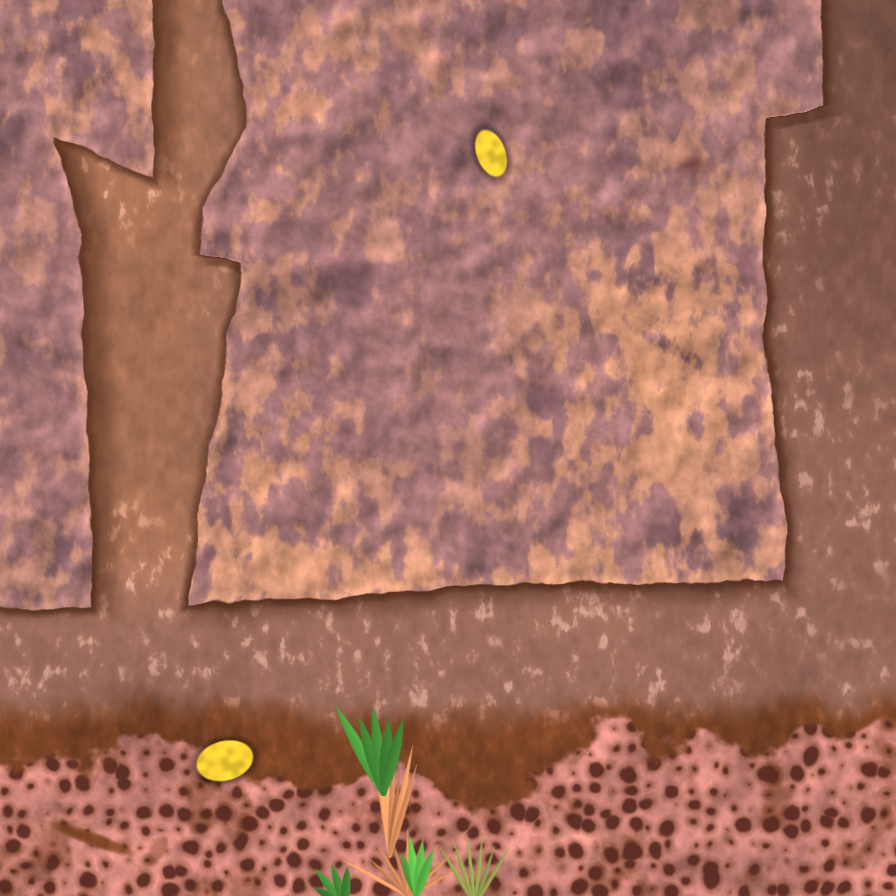
A WebGL 2 fragment shader for this texture:

```glsl
#version 300 es
precision highp float;
// Weathered stone slabs, mortar joints, a pitted pink kerb, leaves and grass.
uniform vec2 u_resolution;
out vec4 fragColor;

const vec3 MAUVE = vec3(0.61, 0.43, 0.43);
const vec3 PLUM = vec3(0.45, 0.32, 0.34);
const vec3 FLECK = vec3(0.88, 0.62, 0.45);
const vec3 MORTAR = vec3(0.58, 0.40, 0.34);
const vec3 OCHRE = vec3(0.67, 0.45, 0.34);
const vec3 UMBER = vec3(0.47, 0.32, 0.27);
const vec3 SHADOW = vec3(0.29, 0.15, 0.09);
const vec3 MOSS = vec3(0.43, 0.23, 0.12);
const vec3 PINK = vec3(0.79, 0.51, 0.47);
const vec3 PIT = vec3(0.34, 0.16, 0.13);
const vec3 YELLOW = vec3(0.93, 0.78, 0.20);
const vec3 GREEN = vec3(0.25, 0.50, 0.20);
const vec3 STRAW = vec3(0.80, 0.52, 0.34);
const float WOBBLE = 0.014;
const float PIT_CELLS = 46.0;

float hash(vec2 p) {
  vec3 q = fract(p.xyx * 0.1031);
  q += dot(q, q.yzx + 33.33);
  return fract((q.x + q.y) * q.z);
}
float noise(vec2 p) {
  vec2 i = floor(p), f = fract(p);
  f = f * f * (3.0 - 2.0 * f);
  return mix(mix(hash(i), hash(i + vec2(1, 0)), f.x),
             mix(hash(i + vec2(0, 1)), hash(i + 1.0), f.x), f.y);
}
float fbm(vec2 p) {
  float sum = 0.0, amp = 0.52;
  for (int i = 0; i < 5; i++) {
    sum += amp * noise(p);
    p = mat2(1.6, 1.2, -1.2, 1.6) * p + 17.3;
    amp *= 0.5;
  }
  return sum;
}
float ramp(float a, float b, float x) { return clamp((x - a) / (b - a), 0.0, 1.0); }
float blob(vec2 p, float x, float y, float rx, float ry) {
  p = (p - vec2(x, y)) / vec2(rx, ry);
  return exp(-dot(p, p));
}

// Slab distances, positive inside
float mainSlab(vec2 p) {
  float lower = 0.21 + 0.02 * ramp(0.33, 0.48, p.y) + 0.04 * ramp(0.48, 0.7, p.y);
  float upper = 0.225 + 0.05 * ramp(0.77, 0.86, p.y) - 0.025 * ramp(0.88, 1.0, p.y);
  float left = mix(lower, upper, ramp(0.705, 0.716, p.y));
  float right = 0.875 - 0.021 * ramp(0.4, 0.6, p.y) + 0.065 * ramp(0.87, 0.882, p.y);
  float bottom = 0.325 + 0.026 * ramp(0.21, 0.65, p.x);
  return min(min(p.x - left, right - p.x), p.y - bottom);
}
float leftSlab(vec2 p) {
  float right = 0.103 - 0.012 * ramp(0.4, 0.72, p.y) - 0.03 * ramp(0.74, 0.84, p.y);
  float low = min(right - p.x, p.y - 0.322);
  return max(low, min(0.17 - p.x, p.y - 0.872 + 0.42 * p.x));
}

// Jittered holes: x is the dark core, y the stained rim
vec2 pits(vec2 p) {
  vec2 best = vec2(0);
  for (int k = 0; k < 9; k++) {
    vec2 c = floor(p) + vec2(k % 3 - 1, k / 3 - 1);
    float r = 0.46 * hash(c + 7.7);
    vec2 d = p - c - 0.2 - 0.6 * vec2(hash(c), hash(c + 31.0));
    best = max(best, 1.0 - smoothstep(vec2(r - 0.12, r), vec2(r + 0.08, r + 0.35), vec2(length(d))));
  }
  return best;
}

// Fan of tapered blades: lean and spread are angles
void tuft(inout vec3 col, vec2 q, float len, float lean, float spread, float width, int count, vec3 tint) {
  float soft = 1.2 / u_resolution.y;
  for (int i = 0; i < count; i++) {
    float h = hash(vec2(i, len * 900.0));
    float a = lean + spread * ((float(i) + 0.5) / float(count) - 0.5);
    vec2 axis = vec2(sin(a), cos(a));
    float l = len * (0.65 + 0.35 * h), t = clamp(dot(q, axis) / l, 0.0, 1.0);
    float d = length(q - axis * t * l) - width * (0.25 + 1.7 * t) * (1.0 - t);
    float side = smoothstep(-width, width, q.x * axis.y - q.y * axis.x);
    col = mix(col, tint * (0.75 + 0.45 * h + 0.3 * side), smoothstep(soft, -soft, d));
  }
}
void leaf(inout vec3 col, vec2 q, vec2 r, float turn) {
  q = mat2(cos(turn), -sin(turn), sin(turn), cos(turn)) * q;
  float d = (length(q / r) - 1.0) * min(r.x, r.y), soft = 1.2 / u_resolution.y;
  col *= 1.0 - 0.35 * smoothstep(0.008, 0.0, d);
  col = mix(col, YELLOW * (0.9 + 0.25 * noise(q * 120.0)), smoothstep(soft, -soft, d));
}

void main() {
  vec2 p = gl_FragCoord.xy / u_resolution;
  float soft = 1.2 / u_resolution.y;
  float broad = fbm(p * 6.0), grain = fbm(p * vec2(95, 60));

  // Mortar
  vec3 col = mix(MORTAR, OCHRE, ramp(0.3, 0.2, p.x) * ramp(0.3, 0.4, p.y));
  col = mix(col, UMBER, 0.85 * ramp(0.84, 0.9, p.x) * ramp(0.5, 0.75, p.y + 0.3 * broad - 0.15));
  col *= 0.74 + 0.28 * broad + 0.26 * grain;
  col += 0.16 * smoothstep(0.6, 0.8, grain) * smoothstep(0.4, 0.6, broad);

  // Slab outlines and their shade
  vec2 warp = WOBBLE * (vec2(fbm(p * 24.0), fbm(p * 24.0 + 50.0)) - 0.5), w = p + warp;
  float slab = max(mainSlab(w), leftSlab(w));
  float shade = max(leftSlab(w - vec2(0.022, 0)), mainSlab(w + vec2(-0.008, 0.012)));
  col = mix(col, SHADOW, 0.5 * smoothstep(-0.022, 0.012, shade));
  col = mix(col, SHADOW, 0.6 * smoothstep(-0.013, 0.0, slab) * (0.5 + broad));

  // Slab face: relief and streaked flecks in patches
  float relief = fbm(p * 26.0) - fbm(p * 26.0 + vec2(0.22, -0.3));
  float cover = 0.75 * blob(p, 0.74, 0.58, 0.17, 0.2) + 0.6 * blob(p, 0.3, 0.47, 0.13, 0.12)
    + 0.5 * blob(p, 0.5, 0.36, 0.4, 0.05) + 0.4 * blob(p, 0.33, 0.85, 0.12, 0.16)
    + 0.4 * blob(p, 0.08, 0.93, 0.12, 0.08) - 0.35 * blob(p, 0.48, 0.62, 0.1, 0.14);
  float streak = 0.55 * fbm(p * vec2(72, 42) + 9.0) + 0.45 * fbm(p * 23.0 + 4.0);
  float flecks = smoothstep(0.5, 0.65, streak + 0.17 * cover + 0.2 * broad - 0.11);
  vec3 face = mix(MAUVE, PLUM, 0.65 * smoothstep(0.48, 0.72, fbm(p * 13.0 + 20.0)));
  face = mix(face, FLECK, flecks * (0.35 + 0.55 * clamp(cover, 0.0, 1.0)));
  face *= 0.91 + 0.28 * grain + 0.75 * relief;
  face = mix(face, PIT, 0.5 * blob(w, 0.77, 0.817, 0.018, 0.01));
  face += 0.2 * FLECK * smoothstep(0.016, 0.003, slab) * grain;
  col = mix(col, face, smoothstep(-soft, soft, slab));

  // Mossy band, then the pitted kerb
  float ragged = 0.055 * (fbm(p * 19.0 + 3.0) - 0.5);
  float band = smoothstep(0.228, 0.185, p.y + ragged - 0.008 * sin(p.x * 9.0));
  col = mix(col, MOSS * (0.65 + 0.35 * broad + 0.45 * grain), band * 0.92);
  float gap = blob(p, 0.53, 0.14, 0.06, 0.055) + 0.8 * blob(p, 0.36, 0.15, 0.06, 0.04)
    + 0.7 * blob(p + vec2(0, 0.35 * p.x), 0.1, 0.1, 0.12, 0.014) + 0.6 * blob(p, 0.83, 0.02, 0.06, 0.02);
  float kerb = smoothstep(0.172, 0.155, p.y + 2.2 * ragged + 0.1 * gap - 0.012 * p.x);
  kerb *= smoothstep(0.7, 0.45, gap + 6.0 * ragged);
  vec2 hole = pits(w * PIT_CELLS);
  vec3 stone = PINK * (0.72 + 0.28 * broad + 0.32 * grain + 0.6 * relief);
  stone = mix(stone, MOSS, 0.35 * hole.y + 0.4 * smoothstep(0.55, 0.72, fbm(p * 22.0 + 70.0)));
  col = mix(col, mix(stone, PIT, 0.9 * hole.x), kerb);

  // Fallen leaves, dry stalks and grass
  leaf(col, p - vec2(0.548, 0.829), vec2(0.016, 0.027), 0.35);
  leaf(col, p - vec2(0.251, 0.151), vec2(0.032, 0.022), 0.25);
  tuft(col, p - vec2(0.435, 0.045), 0.14, 0.08, 0.5, 0.006, 6, STRAW);
  tuft(col, p - vec2(0.428, 0.115), 0.115, -0.12, 0.95, 0.012, 5, GREEN);
  tuft(col, p - vec2(0.455, 0), 0.085, 0.0, 2.4, 0.004, 9, STRAW);
  tuft(col, p - vec2(0.385, -0.01), 0.06, -0.5, 1.5, 0.009, 4, GREEN);
  tuft(col, p - vec2(0.465, 0), 0.07, 0.0, 0.9, 0.009, 4, GREEN * 1.25);
  tuft(col, p - vec2(0.53, -0.01), 0.08, 0.0, 1.3, 0.004, 6, mix(GREEN, STRAW, 0.4));
  fragColor = vec4(clamp(col, 0.0, 1.0), 1.0);
}
```
